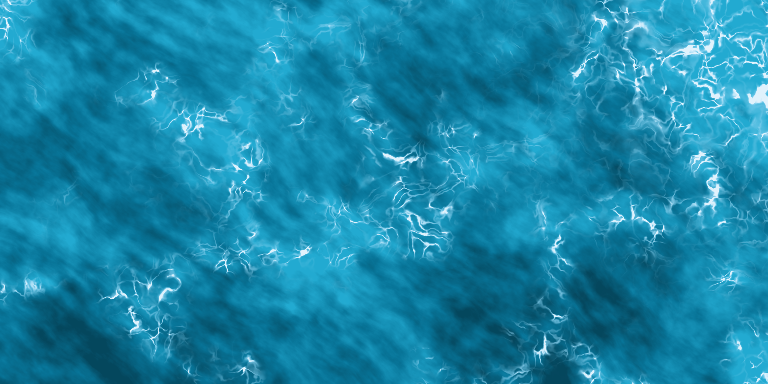
A Shadertoy shader for this texture:

```glsl
// Teal sea seen from above, with dark pools, soft swell and threads of foam.

vec2 hash2(vec2 p) {
    vec3 h = fract(p.xyx * vec3(0.1031, 0.1030, 0.0973));
    h += dot(h, h.yzx + 33.33);
    return fract((h.xx + h.yz) * h.zy);
}

float valueNoise(vec2 p) {
    vec2 cell = floor(p), f = fract(p);
    f = f * f * (3.0 - 2.0 * f);
    float low = mix(hash2(cell).x, hash2(cell + vec2(1, 0)).x, f.x);
    float high = mix(hash2(cell + vec2(0, 1)).x, hash2(cell + vec2(1, 1)).x, f.x);
    return mix(low, high, f.y);
}

// Layered noise, each octave turned so that no grid shows
float fbm(vec2 p) {
    float sum = 0.0, weight = 0.52;
    for (int i = 0; i < 5; i++) {
        sum += weight * valueNoise(p);
        p = mat2(1.6, 1.2, -1.2, 1.6) * p + 7.3;
        weight *= 0.5;
    }
    return sum;
}

vec2 fbm2(vec2 p) {
    return vec2(fbm(p), fbm(p + 41.7)) - 0.5;
}

// Cellular noise: zero on the border between two cells
float cellEdge(vec2 p) {
    vec2 cell = floor(p), f = fract(p);
    float nearest = 8.0, second = 8.0;
    for (int y = -1; y <= 1; y++)
    for (int x = -1; x <= 1; x++) {
        vec2 o = vec2(x, y);
        float d = length(o + hash2(cell + o + 60.0) - f);
        second = min(second, max(nearest, d));
        nearest = min(nearest, d);
    }
    return second - nearest;
}

float thread(float edge, float width) {
    return 1.0 - smoothstep(0.0, width, edge);
}

float blob(vec2 p, vec2 center, float radius) {
    vec2 d = (p - center) / radius;
    return exp(-dot(d, d));
}

void mainImage(out vec4 fragColor, in vec2 fragCoord) {
    vec2 p = fragCoord / iResolution.y;
    vec2 flow = p + 0.5 * fbm2(p * 3.0 + 5.0);
    vec2 curl = p + 0.12 * fbm2(p * 11.0);

    // Wide pools of dark water and the brighter side of the sea
    float pool = cellEdge(mat2(0.8, -0.6, 0.6, 0.8) * flow * vec2(2.3, 2.7) + 3.0);
    float corner = blob(p, vec2(1.95, 0.92), 0.42);
    float side = smoothstep(1.55, 2.0, p.x + 0.5 * (fbm(p * 4.0) - 0.5));
    float tone = 6.0 * (fbm(flow * 2.4 + 11.0) - 0.5) - 1.1 * (pool - 0.3);
    tone += 0.5 * blob(p, vec2(0.6, 0.6), 0.45) + 0.8 * side + 0.3 * corner;
    tone -= 1.1 * blob(p, vec2(1.45, 0.18), 0.28);
    tone -= 0.9 * blob(p, vec2(1.1, 0.61), 0.22);
    tone -= 1.0 * blob(p, vec2(0.02, 0.52), 0.18);

    // Fine ripples drawn out along the flow
    vec2 along = mat2(0.8, 0.6, -0.6, 0.8) * (p + 0.2 * (flow - p));
    tone += 2.6 * (fbm(along * vec2(12.0, 34.0)) - 0.5);
    tone += 1.4 * (fbm(p * 28.0 + 9.0) - 0.5);

    // Broken foam along the pool borders, open lace in the far corner
    float patches = smoothstep(0.40, 0.62, fbm(p * 5.0 + 23.0));
    float band = thread(pool, 0.34) * patches;
    float spread = clamp(band + 0.35 * side * patches + 0.55 * corner, 0.0, 1.0);
    float speck = smoothstep(0.30, 0.75, valueNoise(curl * 42.0));
    float fine = thread(cellEdge(curl * vec2(30.0, 34.0)), 0.26) * speck;
    float strands = thread(cellEdge(curl * 14.0 + 8.0), 0.16);
    float thickness = 0.06 + 0.34 * smoothstep(0.35, 0.7, fbm(p * 9.0 + 2.0));
    float lace = thread(cellEdge(curl * 6.5 + 19.0), thickness);
    float foam = spread * (1.1 * fine + 0.6 * strands * (0.3 + speck));
    foam += lace * (0.4 + 0.6 * speck) * smoothstep(0.15, 0.8, corner);
    tone += 0.8 * spread;

    // Water shades, then pale foam turning white where it is thick
    vec3 deep = vec3(0.02, 0.32, 0.42);
    vec3 teal = vec3(0.03, 0.46, 0.60);
    vec3 bright = vec3(0.12, 0.64, 0.79);
    vec3 color = mix(deep, teal, clamp(1.0 + tone / 1.4, -0.3, 1.0));
    color = mix(color, bright, clamp(tone / 1.6, 0.0, 1.15));
    color = mix(color, vec3(0.55, 0.83, 0.95), clamp(foam, 0.0, 1.0));
    color = mix(color, vec3(0.88, 0.95, 0.99), smoothstep(0.65, 1.2, foam));
    fragColor = vec4(color, 1.0);
}
```
